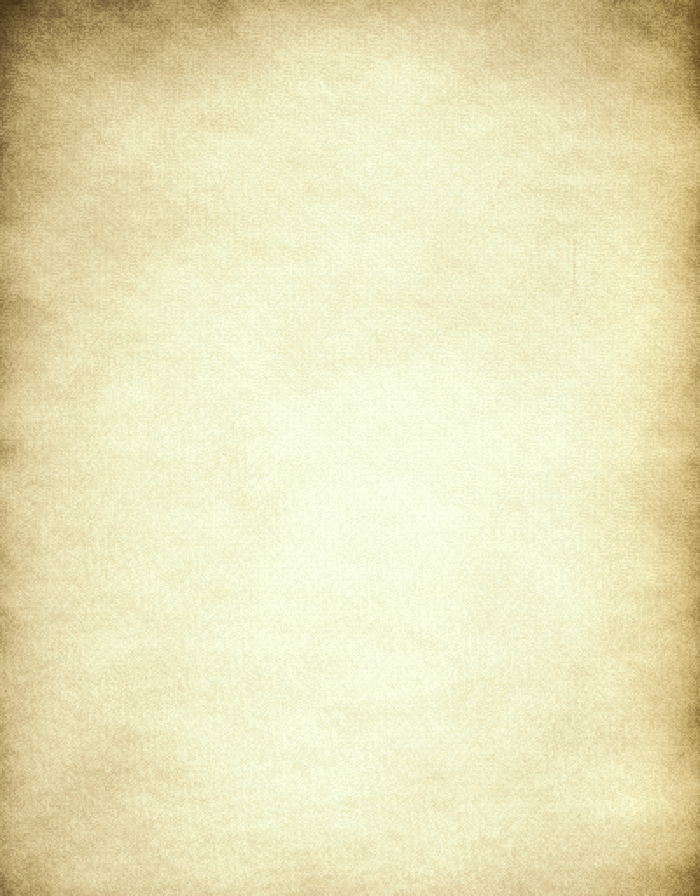
Reproduce this texture procedurally as a Shadertoy shader.

```glsl
// Aged parchment: a pale central glow darkens into stained brown borders.
// A scalar "age" sums a radial falloff, edge burns, soft stains and noise,
// then a colour ramp turns it into paper tones; grain and scratches go on top.

float hash(vec2 p) {
    return fract(sin(dot(p, vec2(127.1, 311.7))) * 43758.5453);
}

float valueNoise(vec2 p) {
    vec2 cell = floor(p), f = fract(p);
    f = f * f * (3.0 - 2.0 * f);
    float low = mix(hash(cell), hash(cell + vec2(1, 0)), f.x);
    float high = mix(hash(cell + vec2(0, 1)), hash(cell + vec2(1, 1)), f.x);
    return mix(low, high, f.y);
}

float fbm(vec2 p, int octaves) {
    float sum = 0.0, weight = 0.5, total = 0.0;
    for (int i = 0; i < octaves; i++) {
        sum += weight * valueNoise(p);
        total += weight;
        weight *= 0.62;
        p = mat2(1.9, 0.55, -0.55, 1.9) * p + 17.3;
    }
    return sum / total;
}

// Soft elliptical patch, 1 at its centre
float stain(vec2 uv, vec2 centre, vec2 radius) {
    vec2 d = (uv - centre) / radius;
    return exp(-dot(d, d));
}

// Thin, broken line between two points
float scratch(vec2 uv, vec2 a, vec2 b, float width) {
    vec2 scale = vec2(0.78, 1.0);
    vec2 pa = (uv - a) * scale, ba = (b - a) * scale;
    float along = clamp(dot(pa, ba) / dot(ba, ba), 0.0, 1.0);
    float wobble = 0.005 * (valueNoise(vec2(along * 6.0, a.x * 90.0)) - 0.5);
    float dist = length(pa - ba * along + wobble);
    float broken = smoothstep(0.25, 0.7, valueNoise(vec2(along * 18.0, a.y * 70.0)));
    return broken * (1.0 - smoothstep(0.0, width, dist));
}

// Age 0 is pale paper, below it bleached, 5 and above scorched brown
vec3 paperRamp(float age) {
    vec3 col = mix(vec3(0.98, 1.0, 0.91), vec3(0.96, 0.98, 0.86), clamp(age + 1.0, 0.0, 1.0));
    col = mix(col, vec3(0.94, 0.93, 0.77), clamp(age, 0.0, 1.0));
    col = mix(col, vec3(0.89, 0.84, 0.66), clamp(age - 1.0, 0.0, 1.0));
    col = mix(col, vec3(0.82, 0.74, 0.54), clamp(age - 2.0, 0.0, 1.0));
    col = mix(col, vec3(0.69, 0.61, 0.39), clamp(age - 3.0, 0.0, 1.0));
    col = mix(col, vec3(0.51, 0.42, 0.25), clamp(age - 4.0, 0.0, 1.0));
    return mix(col, vec3(0.32, 0.24, 0.12), clamp(0.6 * (age - 5.0), 0.0, 1.0));
}

// Central glow plus burns that hug each border
float borderAge(vec2 uv, float mottling) {
    vec2 d = (uv - vec2(0.53, 0.46)) / vec2(0.5, 0.55);
    float burn = 2.0 * exp(-uv.x / 0.065)
               + 2.1 * exp(-(1.0 - uv.x) / 0.042)
               + mix(2.1, 1.6, uv.x) * exp(-(1.0 - uv.y) / 0.055)
               + 0.9 * exp(-uv.y / 0.045);
    return 1.4 * dot(d, d) + 0.03 + burn * (0.5 + mottling);
}

float stainAge(vec2 uv) {
    float age = 0.7 * stain(uv, vec2(0.15, 0.95), vec2(0.16, 0.06));
    age += 0.6 * stain(uv, vec2(0.77, 0.94), vec2(0.13, 0.05));
    age += 0.4 * stain(uv, vec2(0.20, 0.76), vec2(0.14, 0.05));
    age += 0.3 * stain(uv, vec2(0.85, 0.84), vec2(0.09, 0.09));
    age += 0.35 * stain(uv, vec2(0.68, 0.66), vec2(0.12, 0.05));
    age += 0.3 * stain(uv, vec2(0.45, 0.58), vec2(0.09, 0.03));
    age += 0.3 * stain(uv, vec2(0.77, 0.43), vec2(0.10, 0.03));
    age += 0.4 * stain(uv, vec2(0.66, 0.22), vec2(0.10, 0.03));
    age += 0.4 * stain(uv, vec2(0.12, 0.13), vec2(0.13, 0.07));
    age += 1.0 * stain(uv, vec2(0.97, 0.01), vec2(0.13, 0.06));
    age += 0.5 * stain(uv, vec2(0.98, 0.40), vec2(0.06, 0.08));
    // Pale patches
    age -= 0.8 * stain(uv, vec2(0.92, 0.11), vec2(0.07, 0.04));
    age -= 0.4 * stain(uv, vec2(0.52, 0.85), vec2(0.17, 0.08));
    return age - 0.4 * stain(uv, vec2(0.52, 0.33), vec2(0.22, 0.18));
}

void mainImage(out vec4 fragColor, in vec2 fragCoord) {
    vec2 uv = fragCoord / iResolution.xy;
    vec2 grainCell = floor(uv * vec2(400.0, 512.0));

    // Blotches, horizontal streaks, tooth and grain
    float mottling = fbm(uv * vec2(7.0, 10.0) + 3.7, 6);
    float streaks = fbm(uv * vec2(16.0, 50.0) + 21.0, 4);
    float tooth = valueNoise(mat2(0.8, 0.6, -0.6, 0.8) * uv * vec2(200.0, 256.0));
    float age = borderAge(uv, mottling) + stainAge(uv);
    age += 1.35 * (mottling - 0.5) + 0.9 * (streaks - 0.5);
    age += 0.45 * (tooth - 0.5) + 0.7 * (hash(grainCell) - 0.5);

    // Pale scratches, then dark creases
    age -= 0.5 * scratch(uv, vec2(0.45, 0.915), vec2(0.53, 0.825), 0.003);
    age -= 0.6 * scratch(uv, vec2(0.02, 0.79), vec2(0.05, 0.75), 0.003);
    age -= 0.5 * scratch(uv, vec2(0.05, 0.18), vec2(0.14, 0.10), 0.003);
    age += 0.8 * scratch(uv, vec2(0.72, 0.81), vec2(0.70, 0.76), 0.003);
    age += 0.9 * scratch(uv, vec2(0.82, 0.73), vec2(0.825, 0.65), 0.003);
    age += 0.8 * scratch(uv, vec2(0.94, 0.13), vec2(0.99, 0.17), 0.003);

    // Scattered specks and short fibres
    for (int i = 0; i < 24; i++) {
        vec2 spot = vec2(hash(vec2(i, 4.0)), hash(vec2(i, 9.0)));
        vec2 reach = vec2(0.06, 0.03) * (vec2(hash(spot), hash(spot.yx)) - 0.5);
        age += 0.7 * (1.0 - smoothstep(0.0005, 0.0025, length((uv - spot) * vec2(0.78, 1.0))));
        age += 0.35 * scratch(uv, spot.yx, spot.yx + reach, 0.0022);
    }

    // Warm the right border, then add an even brightness grain
    vec3 col = paperRamp(age);
    col += vec3(0.015, 0.005, -0.03) * smoothstep(0.8, 1.0, uv.x);
    col += 0.045 * (hash(grainCell + 0.37) - 0.5);
    fragColor = vec4(clamp(col, 0.0, 1.0), 1.0);
}
```
